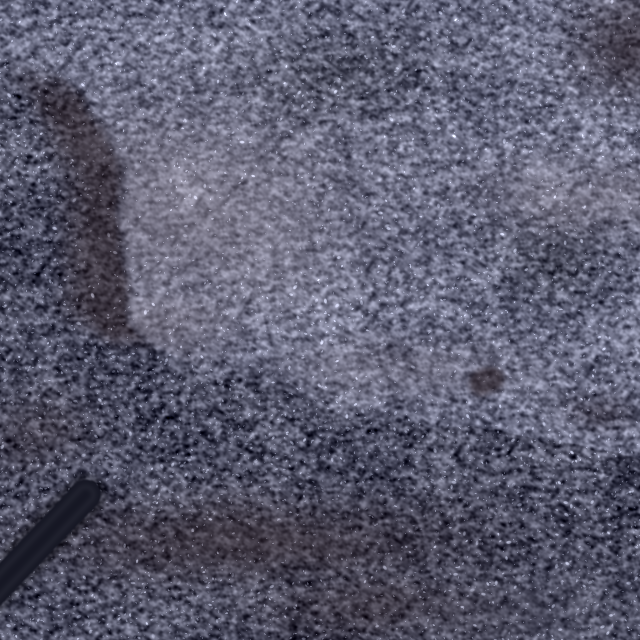
Reproduce this texture procedurally as a WebGL 1 fragment shader.

```glsl
precision highp float;
uniform vec2 u_resolution;

#define GRAIN_SCALE 105.0
#define GRAIN_CONTRAST 0.55
#define RELIEF 0.26
#define GLINT_SCALE 62.0
#define GLINT_GAIN 0.36
#define PATCH_GAIN 0.17
#define PALE vec3(0.485, 0.475, 0.545)
#define SLATE vec3(0.415, 0.425, 0.515)
#define SHADE vec3(0.275, 0.280, 0.355)
#define UMBER vec3(0.235, 0.205, 0.245)
#define ROD_COLOR vec3(0.085, 0.090, 0.140)

float hash(vec2 p) {
  vec3 q = fract(vec3(p.xyx) * 0.1031);
  q += dot(q, q.yzx + 33.33);
  return fract((q.x + q.y) * q.z);
}

float noise(vec2 p) {
  vec2 i = floor(p), f = fract(p);
  f = f * f * (3.0 - 2.0 * f);
  return mix(mix(hash(i), hash(i + vec2(1.0, 0.0)), f.x),
             mix(hash(i + vec2(0.0, 1.0)), hash(i + 1.0), f.x), f.y);
}

float fbm(vec2 p) {
  float sum = 0.0, gain = 0.5;
  for (int i = 0; i < 4; i++) {
    sum += gain * noise(p);
    p = mat2(0.8, 0.6, -0.6, 0.8) * p * 2.03 + 7.1;
    gain *= 0.5;
  }
  return sum / 0.9375;
}

float blob(vec2 p, vec2 center, vec2 radius) {
  vec2 q = (p - center) / radius;
  return exp(-dot(q, q));
}

float capsule(vec2 p, vec2 a, vec2 b, float radius) {
  vec2 pa = p - a, ba = b - a;
  return length(pa - ba * clamp(dot(pa, ba) / dot(ba, ba), 0.0, 1.0)) - radius;
}

// Scattered, randomly turned crystal flecks
float glints(vec2 p, float density) {
  vec2 cell = floor(p);
  float light = 0.0;
  for (int y = -1; y <= 1; y++) {
    for (int x = -1; x <= 1; x++) {
      vec2 id = cell + vec2(float(x), float(y));
      vec2 d = p - id - vec2(hash(id + 3.7), hash(id + 19.3));
      float turn = 6.2832 * hash(id + 41.0);
      d = mat2(cos(turn), -sin(turn), sin(turn), cos(turn)) * d;
      float size = mix(0.15, 0.34, hash(id + 67.0));
      float fleck = 1.0 - smoothstep(0.35, 1.0, length(d * vec2(1.0, 1.6)) / size);
      float lit = step(1.0 - density, hash(id + 83.0));
      light = max(light, fleck * lit * mix(0.3, 1.0, hash(id + 97.0)));
    }
  }
  return light;
}

void main() {
  vec2 uv = gl_FragCoord.xy / u_resolution;
  vec2 p = uv + 0.045 * (vec2(fbm(uv * 9.0), fbm(uv * 9.0 + 31.0)) - 0.5);

  // Broad light and shade
  float ridge = 0.19 - 3.5 * pow(max(p.y - 0.72, 0.0), 2.0)
              + 14.0 * pow(max(0.52 - p.y, 0.0), 2.0);
  float rightOfRidge = smoothstep(-0.012, 0.014, p.x - ridge);
  float lowland = 1.0 - smoothstep(-0.05, 0.05, p.y - 0.485 + 0.23 * p.x);
  lowland *= 1.0 - 0.75 * smoothstep(0.6, 0.88, p.x);
  float west = (1.0 - rightOfRidge) * (1.0 - smoothstep(0.84, 0.95, p.y));
  float shade = max(lowland * 0.85, west * 0.85);
  float plateau = rightOfRidge * max(blob(p, vec2(0.29, 0.67), vec2(0.27, 0.17)),
                                     blob(p, vec2(0.24, 0.50), vec2(0.15, 0.08)));
  plateau = max(plateau, 0.8 * blob(p, vec2(0.92, 0.69), vec2(0.20, 0.06)));
  plateau = max(plateau, 0.8 * blob(p, vec2(0.85, 0.04), vec2(0.13, 0.06)));
  plateau = max(plateau, 0.6 * blob(p, vec2(0.62, 0.42), vec2(0.20, 0.05)));

  vec3 color = mix(SLATE, PALE, plateau);
  color = mix(color, SHADE, shade);
  color *= 1.0 - 0.22 * blob(p, vec2(0.87, 0.59), vec2(0.09, 0.06));
  color *= 1.0 - 0.20 * blob(p, vec2(0.53, 0.89), vec2(0.13, 0.07));

  // Umber stains
  float stain = (1.0 - rightOfRidge) * smoothstep(-0.12, -0.04, p.x - ridge)
              * smoothstep(0.44, 0.49, p.y) * (1.0 - smoothstep(0.83, 0.91, p.y));
  stain = max(stain, blob(p, vec2(0.40, 0.155), vec2(0.31, 0.065)));
  stain = max(stain, 0.8 * blob(p, vec2(0.58, 0.06), vec2(0.18, 0.06)));
  stain = max(stain, 0.6 * blob(p, vec2(0.06, 0.32), vec2(0.07, 0.06)));
  stain = max(stain, 0.9 * blob(p, vec2(0.99, 0.94), vec2(0.08, 0.08)));
  stain = max(stain, 0.5 * blob(p, vec2(0.93, 0.35), vec2(0.05, 0.03)));
  float spot = 1.0 - smoothstep(0.018, 0.034, length((p - vec2(0.765, 0.395)) * vec2(0.9, 1.1)));
  color = mix(color, UMBER, 0.85 * max(stain, spot));

  // Patches, embossed grain and glints
  float calm = (1.0 - 0.45 * plateau) * (1.0 - 0.5 * max(stain, spot));
  color += PATCH_GAIN * (fbm(uv * 13.0 + 5.0) - 0.5) * (1.0 - 0.5 * stain);
  vec2 g = mat2(0.82, 0.57, -0.57, 0.82) * uv * GRAIN_SCALE * vec2(1.0, 1.15);
  float grain = 0.6 * noise(g) + 0.4 * noise(g * 2.1 + 13.0) - 0.5;
  float relief = noise(g * 1.3 + 50.0) - noise(g * 1.3 + vec2(50.45, 49.6));
  color += calm * (GRAIN_CONTRAST * grain + RELIEF * relief) * vec3(0.97, 0.98, 1.03);
  float density = mix(0.30, 0.62, shade) * (1.0 - 0.5 * stain) * (1.0 - 0.4 * plateau);
  float sparkle = max(glints(uv * GLINT_SCALE, density * 0.5),
                      0.8 * glints(uv * GLINT_SCALE * 1.7 + 23.0, density));
  color += GLINT_GAIN * sparkle * (1.0 - 0.6 * spot) * vec3(0.95, 0.98, 1.04);

  // Dark rod with a faint upper sheen
  float rod = capsule(uv, vec2(-0.05, 0.035), vec2(0.134, 0.227), 0.023);
  float sheen = 0.035 * blob(vec2(rod, 0.0), vec2(-0.011, 0.0), vec2(0.006, 1.0));
  color *= 1.0 - 0.3 * (1.0 - smoothstep(0.0, 0.018, rod));
  color = mix(ROD_COLOR + sheen, color, smoothstep(-0.002, 0.003, rod));
  gl_FragColor = vec4(clamp(color, 0.0, 1.0), 1.0);
}
```
